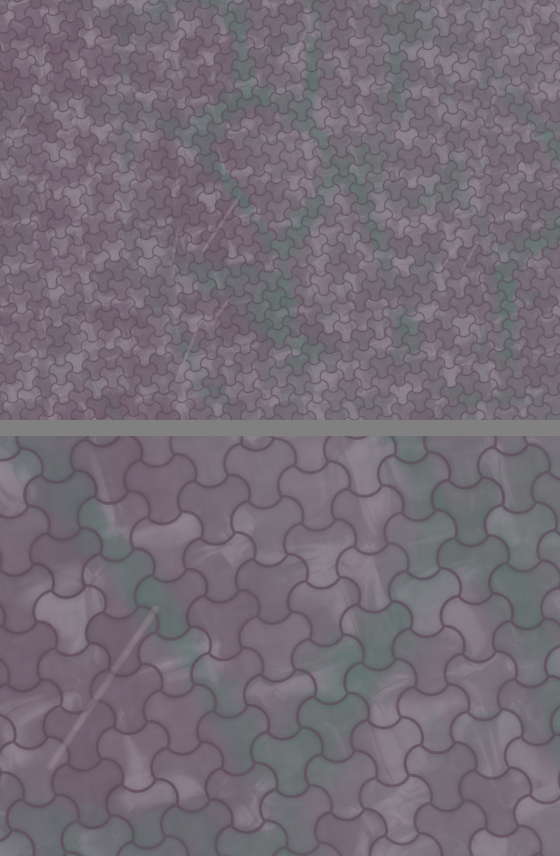
Top: the whole. Bottom: its middle third, enlarged.
Give the GLSL for this texture, as a WebGL 2 fragment shader.

```glsl
#version 300 es
precision highp float;
uniform vec2 u_resolution;
out vec4 fragColor;

#define PITCH 0.0462      // distance between paver centres, in canvas heights
#define TILT 0.12         // rotation of the paving
#define BULGE 0.16        // how far a lobe swells past its hexagon side
#define JOINT 0.026       // half width of a joint, in pitches
#define JOINT_DEPTH 0.62  // darkness of the joints
#define TILE_VARIATION 0.055
#define MOSS_AMOUNT 0.72
#define SCRATCHES 9

const vec3 PLUM = vec3(0.452, 0.378, 0.440);
const vec3 MAUVE = vec3(0.490, 0.436, 0.487);
const vec3 GREY = vec3(0.468, 0.450, 0.474);
const vec3 PALE = vec3(0.575, 0.535, 0.580);
const vec3 MOSS = vec3(0.365, 0.455, 0.430);
const vec3 JOINT_COLOR = vec3(0.350, 0.255, 0.325);
const vec3 SCRATCH_COLOR = vec3(0.620, 0.545, 0.590);

float hash(vec2 p) {
  return fract(sin(dot(p, vec2(127.1, 311.7))) * 43758.55);
}

mat2 rotation(float a) {
  return mat2(cos(a), sin(a), -sin(a), cos(a));
}

// Layered, self-warped sines, roughly -1 to 1
float mottle(vec2 p) {
  float sum = 0.0, amp = 0.5;
  for (int i = 0; i < 5; i++) {
    p = rotation(1.1) * p + 0.7 * sin(p.yx * 1.3 + float(i));
    sum += amp * sin(p.x) * cos(p.y);
    p *= 1.85;
    amp *= 0.62;
  }
  return sum * 1.3;
}

// Cellular noise: gap between the two nearest seeds, zero on cell borders
float cellGap(vec2 p) {
  vec2 base = floor(p);
  float near = 9.0, second = 9.0;
  for (int y = -1; y <= 1; y++)
    for (int x = -1; x <= 1; x++) {
      vec2 cell = base + vec2(x, y);
      float d = length(cell + vec2(hash(cell), hash(cell + 37.0)) - p);
      second = min(second, max(near, d));
      near = min(near, d);
    }
  return second - near;
}

// Three-lobed pavers: xy = centre of the owning paver, z = distance to a joint
vec3 paver(vec2 p) {
  vec2 grid = vec2(1.7320508, 1.0);
  vec2 a = round(p / grid) * grid;
  vec2 b = (floor(p / grid) + 0.5) * grid;
  vec2 centre = distance(p, a) < distance(p, b) ? a : b;
  vec2 q = p - centre;
  float radius = (1.0 / 12.0 + BULGE * BULGE) / (2.0 * BULGE);
  float arcLimit = (radius - BULGE) / radius;
  vec2 owner = centre;
  float joint = 1.0;
  for (int i = 0; i < 6; i++) {
    float angle = radians(30.0 + 60.0 * float(i));
    float side = i % 2 == 0 ? 1.0 : -1.0;  // lobe or hollow
    vec2 dir = vec2(cos(angle), sin(angle));
    vec2 v = q - dir * (0.5 - side * (radius - BULGE));
    float r = length(v);
    if (side * dot(v, dir) > r * arcLimit) joint = min(joint, abs(r - radius));
    if (side < 0.0 && r < radius) owner = centre + dir;
  }
  return vec3(owner, joint);
}

float segment(vec2 p, vec2 a, vec2 b) {
  vec2 ab = b - a;
  return length(p - a - ab * clamp(dot(p - a, ab) / dot(ab, ab), 0.0, 1.0));
}

void main() {
  vec2 uv = gl_FragCoord.xy / u_resolution.y;
  float pixel = 1.0 / u_resolution.y;

  // Slightly uneven laying
  vec2 laid = uv + 0.0035 * sin(uv.yx * vec2(17.0, 13.0) + vec2(0.4, 2.0));
  vec3 tile = paver(rotation(-TILT) * laid / PITCH);
  vec2 id = round(tile.xy * vec2(1.1547005, 2.0));
  float tone = hash(id), tint = hash(id + 91.0);

  // Broad colour drift and grime
  float broad = mottle(uv * 5.0 + 2.0);
  float fine = mottle(uv * 46.0);
  float grain = mottle(uv * 150.0 + 5.0);
  float middle = smoothstep(0.25, 0.75, uv.x + 0.12 * broad);
  vec3 color = mix(PLUM, MAUVE, clamp(0.5 + 0.6 * broad + 0.35 * fine + 0.5 * (tone - 0.5), 0.0, 1.0));
  color = mix(color, GREY, middle * (0.3 + 0.35 * tint));
  color = mix(color, PALE, 0.6 * smoothstep(0.25, 1.0, fine + 0.45 * tone + 0.3 * broad));

  // Mossy streaks along wandering cell borders
  vec2 flow = uv + 0.02 * vec2(broad, mottle(uv * 9.0));
  float gap = cellGap(vec2(4.0 * flow.x + 0.9 * flow.y, 2.7 * flow.y) + 3.0);
  float streak = 1.0 - smoothstep(0.02, 0.24, gap + 0.07 * fine);
  float zone = smoothstep(0.15, 0.6, uv.x) * smoothstep(-0.5, 0.35, mottle(uv * 4.0 + 7.0));
  float moss = streak * (0.2 + 0.8 * zone) * (0.7 + 0.3 * tint);
  moss += 0.22 * middle * smoothstep(0.1, 0.7, mottle(uv * 24.0 + 11.0));
  color = mix(color, MOSS, MOSS_AMOUNT * clamp(moss, 0.0, 1.0));
  color *= 1.0 + TILE_VARIATION * (tone - 0.5) + 0.03 * grain;

  // Joints with a soft shaded rim
  float aa = 0.8 * pixel / PITCH;
  float line = 1.0 - smoothstep(JOINT - aa, JOINT + aa, tile.z);
  float rim = 1.0 - smoothstep(0.0, 0.13, tile.z);
  color *= 1.0 - 0.06 * rim;
  color = mix(color, JOINT_COLOR, line * JOINT_DEPTH * (0.8 + 0.25 * fine));

  // Pale scratches
  for (int i = 0; i < SCRATCHES; i++) {
    vec2 seed = vec2(float(i), 4.0);
    vec2 start = vec2(1.3333 * hash(seed), hash(seed + 8.0));
    float angle = 1.15 + 0.5 * (hash(seed + 15.0) - 0.5);
    vec2 end = start + (0.04 + 0.14 * hash(seed + 23.0)) * vec2(cos(angle), sin(angle));
    float d = segment(uv + 0.002 * fine, start, end);
    color = mix(color, SCRATCH_COLOR, 0.55 * (1.0 - smoothstep(0.001, 0.003 + pixel, d)) * (0.75 + 0.25 * grain));
  }
  fragColor = vec4(color, 1.0);
}
```
